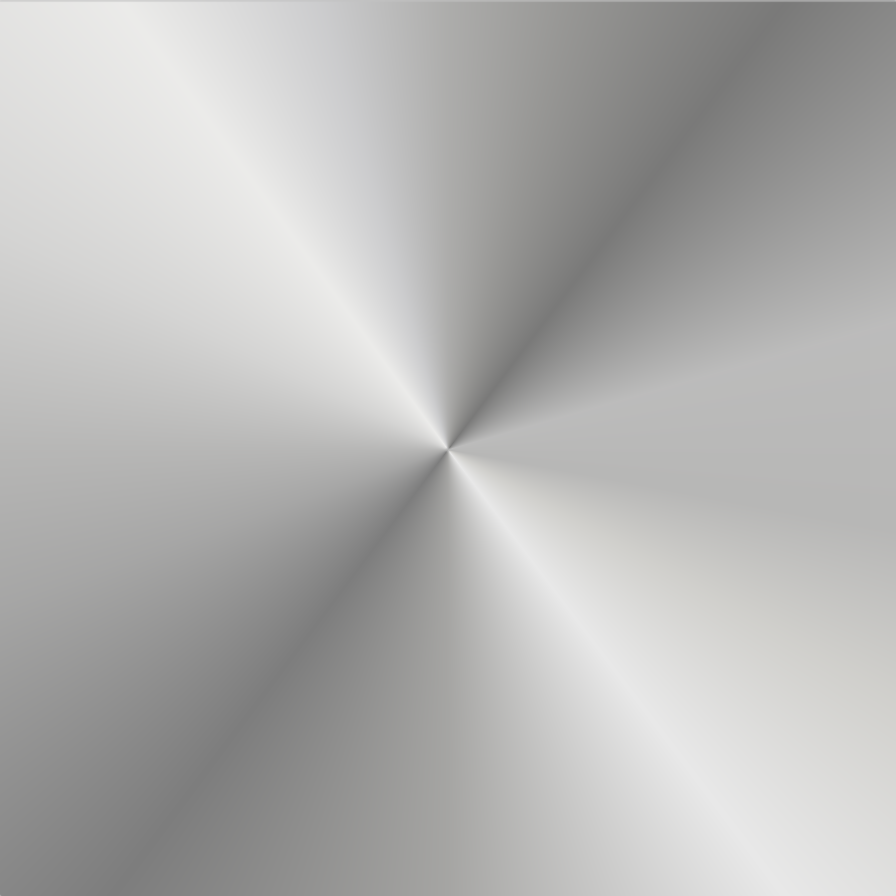
A Shadertoy shader for this texture:

```glsl
// Draws brushed metal as a conic sweep of soft light and dark rays.

// Each stop holds angle in degrees, brightness and warmth.
const vec3 stops[15] = vec3[15](
    vec3(-53.0, 0.910, 0.000), vec3(-29.0, 0.810, 0.014),
    vec3(-10.0, 0.715, 0.004), vec3(16.0, 0.735, 0.002),
    vec3(53.0, 0.475, 0.003), vec3(75.0, 0.590, 0.008),
    vec3(90.0, 0.675, 0.006), vec3(106.0, 0.800, -0.006),
    vec3(126.0, 0.920, 0.006), vec3(154.0, 0.830, 0.004),
    vec3(180.0, 0.715, 0.004), vec3(199.0, 0.650, 0.002),
    vec3(233.0, 0.490, 0.000), vec3(270.0, 0.645, 0.008),
    vec3(307.0, 0.910, 0.000));

vec3 metalSweep(float angle) {
    vec2 tone = stops[0].yz;
    for (int i = 0; i < 14; i++) {
        float t = clamp((angle - stops[i].x) / (stops[i + 1].x - stops[i].x), 0.0, 1.0);
        tone += (stops[i + 1].yz - stops[i].yz) * t;
    }
    return tone.x + tone.y * vec3(0.4, 0.2, -0.8);
}

float roundedBox(vec2 p, vec2 halfSize, float radius) {
    vec2 q = abs(p) - halfSize + radius;
    return length(max(q, 0.0)) + min(max(q.x, q.y), 0.0) - radius;
}

void mainImage(out vec4 fragColor, in vec2 fragCoord) {
    vec2 uv = fragCoord / iResolution.xy;
    float pixel = 1.0 / iResolution.y;
    vec2 p = uv - vec2(0.5, 0.498);

    // Wrap the angle so the seam falls on a bright ray
    float angle = mod(degrees(atan(p.y, p.x)) + 53.0, 360.0) - 53.0;
    vec3 color = metalSweep(angle);

    // Rays merge into an even grey at the hub
    color = mix(vec3(0.70), color, smoothstep(0.0, 0.003 + pixel, length(p)));

    // Pale rim along the top and tiny rounded corners
    float rim = smoothstep(0.998 - pixel, 0.998 + pixel, uv.y);
    color = mix(color, vec3(0.76), 0.6 * rim);
    float outside = smoothstep(-pixel, pixel, roundedBox(uv - 0.5, vec2(0.502), 0.009));
    color = mix(color, vec3(0.85), 0.6 * outside);

    fragColor = vec4(color, 1.0);
}
```
